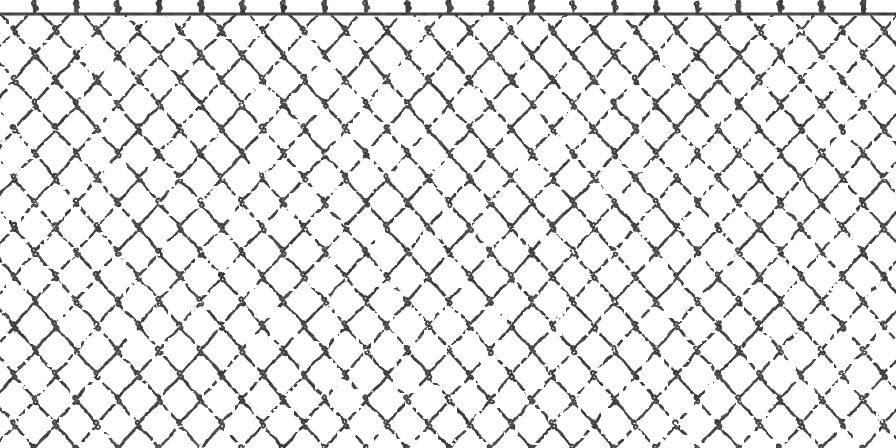
This pattern is drawn by a Shadertoy shader. Its source:

```glsl
float hash(vec2 p) {
    return fract(sin(dot(p, vec2(12.9898, 78.233))) * 43758.5453);
}

float noise(vec2 p) {
    vec2 i = floor(p), f = fract(p);
    f = f * f * (3.0 - 2.0 * f);
    return mix(mix(hash(i), hash(i + vec2(1, 0)), f.x),
               mix(hash(i + vec2(0, 1)), hash(i + vec2(1, 1)), f.x), f.y);
}

float segment(vec2 p, vec2 a, vec2 b) {
    vec2 ab = b - a;
    return length(p - a - ab * clamp(dot(p - a, ab) / dot(ab, ab), 0.0, 1.0));
}

// Two small hooked loops, one above the other
float knot(vec2 p) {
    vec2 offset = vec2(0.022, 0.052);
    float upper = abs(length(p + offset) - 0.045);
    float lower = abs(length(p - offset) - 0.045);
    return min(upper, lower) - 0.027;
}

void mainImage(out vec4 fragColor, in vec2 fragCoord) {
    // One unit is the width of a diamond; y runs down from the top edge
    float pixel = 10.82 / iResolution.y;
    vec2 p = vec2(fragCoord.x, iResolution.y - fragCoord.y) * pixel;

    // Slightly uneven wire
    vec2 wobble = vec2(noise(p * 5.0), noise(p * 5.0 + 37.0)) - 0.5;
    vec2 g = p - vec2(0.845, 0.141) + 0.045 * wobble;

    // Staggered lattice of knots
    vec2 cell = vec2(1.0, 1.189);
    vec2 corner = mod(g + 0.5 * cell, cell) - 0.5 * cell;
    vec2 center = mod(g, cell) - 0.5 * cell;
    vec2 nearest = dot(corner, corner) < dot(center, center) ? corner : center;

    // Diagonal wires between the knots
    vec2 start = vec2(0.03, 0.06);
    float wire = segment(abs(corner), start, 0.5 * cell - start) - 0.033;

    // Chipped edges and broken stretches
    float grain = noise(p * 11.0 + 5.0);
    float patches = noise(p * 2.3 + 71.0);
    wire += 0.09 * smoothstep(0.58, 0.8, grain + 0.2 * (patches - 0.5));
    wire += 0.022 * (noise(p * 19.0) - 0.5);
    float twist = knot(nearest) + 0.04 * smoothstep(0.72, 0.95, noise(p * 13.0 + 19.0));
    float mesh = min(wire, twist);

    // Wire ends standing above the rail
    float column = floor(g.x + 0.5);
    float stub = segment(corner, vec2(0.0, -0.1), vec2(0.0, 0.2));
    stub -= mix(0.035, 0.065, hash(vec2(column, 3.0)));
    stub += 0.04 * (noise(p * 12.0 + 43.0) - 0.5);

    float rail = abs(p.y - 0.338) - 0.037;
    float fence = p.y < 0.338 ? min(twist, stub) : mesh;
    float shape = min(fence, rail);

    float ink = clamp(0.5 - shape / pixel, 0.0, 1.0);
    float shade = mix(0.21, 0.33, noise(p * 8.0 + 90.0));
    fragColor = vec4(vec3(mix(1.0, shade, ink)), 1.0);
}
```
